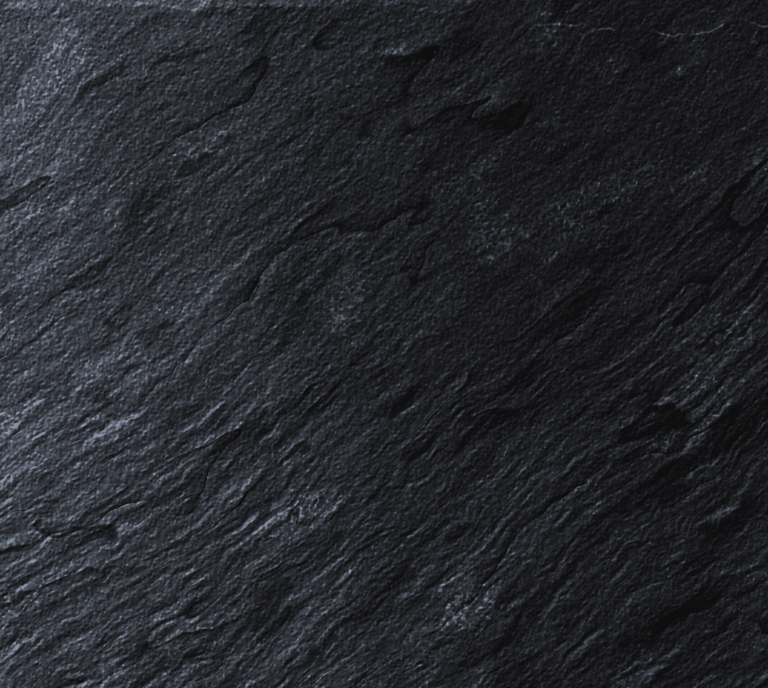
Give the GLSL for this texture, as a WebGL 1 fragment shader.

```glsl
precision highp float;
// Dark blue-grey slate: diagonal cleavage streaks, cracked ledges and fine grain, lit from the left.
uniform vec2 u_resolution;

float hash(vec2 p) {
  vec3 q = fract(p.xyx * 0.1031);
  q += dot(q, q.yzx + 33.33);
  return fract((q.x + q.y) * q.z);
}

float noise(vec2 p) {
  vec2 i = floor(p), f = fract(p);
  f = f * f * (3.0 - 2.0 * f);
  return mix(mix(hash(i), hash(i + vec2(1.0, 0.0)), f.x),
             mix(hash(i + vec2(0.0, 1.0)), hash(i + 1.0), f.x), f.y);
}

float fbm(vec2 p) {
  float sum = 0.0, amp = 0.5;
  for (int i = 0; i < 4; i++) {
    sum += amp * noise(p);
    p = p * 2.03 + 19.7;
    amp *= 0.5;
  }
  return sum / 0.9375;
}

// Warped stone coordinates: x runs along the cleavage, y across it
vec2 cleave(vec2 p) {
  vec2 bend = vec2(fbm(p * 3.0 + 5.0), fbm(p * 3.0 + 41.0)) - 0.5;
  vec2 chip = vec2(noise(p * 55.0 + 7.0), noise(p * 55.0 + 83.0)) - 0.5;
  vec2 w = p + 0.10 * bend + 0.006 * chip;
  return vec2(0.77 * w.x + 0.64 * w.y, -0.64 * w.x + 0.77 * w.y) + 30.0;
}

float relief(vec2 p, float streaky) {
  vec2 s = cleave(p);
  float h = 0.011 * fbm(s * vec2(5.0, 14.0));
  h += streaky * 0.0070 * fbm(s * vec2(11.0, 52.0) + 13.0);
  h += streaky * 0.0026 * noise(s * vec2(34.0, 140.0));
  vec2 g = vec2(p.x + 0.4 * p.y, p.y - 0.4 * p.x) + 9.0;
  h += 0.0012 * noise(g * 130.0) + 0.0018 * noise(g * 250.0 + 3.0);
  return h;
}

// Broken contours of stretched noise: x is a crack with one crisp side, y its pale lip
vec2 cracks(vec2 s) {
  vec2 found = vec2(0.0);
  for (int i = 0; i < 3; i++) {
    float k = float(i);
    float d = fbm(s * vec2(1.5, 5.2 + k) + 23.0 * k) - 0.5;
    float gate = smoothstep(0.55, 0.72, noise(s * vec2(4.0, 9.0) + 31.0 * k));
    float side = smoothstep(-0.004, 0.004, d);
    float line = side * exp(-max(d, 0.0) / 0.013);
    float lip = (1.0 - side) * exp(min(d, 0.0) / 0.022);
    found = max(found, gate * vec2(line, lip));
  }
  return found;
}

// Hairline creases along the cleavage
float creases(vec2 s) {
  float d = abs(fbm(s * vec2(5.0, 24.0) + 91.0) - 0.5);
  float gate = smoothstep(0.50, 0.72, noise(s * vec2(8.0, 17.0) + 12.0));
  return gate * (1.0 - smoothstep(0.004, 0.026, d));
}

void main() {
  vec2 p = gl_FragCoord.xy / u_resolution.y;
  float across = gl_FragCoord.x / u_resolution.x;
  vec2 s = cleave(p);

  // Broad light: brighter left edge, darkest at the upper right
  float tone = mix(-1.50, -2.22, smoothstep(-0.05, 0.85, across));
  tone += 0.20 * exp(-across * 9.0) * smoothstep(0.1, 0.4, p.y);
  vec2 shade = p - vec2(0.92, 0.72);
  tone -= 0.25 * exp(-7.0 * dot(shade, shade));
  tone += 0.45 * (fbm(p * 4.0 + 60.0) - 0.5);

  // Slope toward the light, with streaks strongest in the lower half
  float streaky = mix(1.2, 0.5, smoothstep(0.3, 0.75, p.y + 0.6 * (fbm(p * 4.0 + 2.0) - 0.5)));
  vec2 toLight = vec2(-0.64, 0.77);
  float slope = (relief(p, streaky) - relief(p + 0.0018 * toLight, streaky)) / 0.0018;
  tone += 1.05 * clamp(slope, -0.9, 0.9);

  // Crisp mineral glints, denser on pale scuffs
  float glint = pow(noise(p * 240.0 + 5.0), 3.0);
  float scuff = smoothstep(0.57, 0.74, fbm(s * vec2(8.0, 14.0) + 77.0));
  tone += (0.45 + 0.55 * scuff) * (glint - 0.2) + 0.28 * scuff;

  // Hairlines, short dark gashes and cracked ledges
  tone -= 0.50 * creases(s);
  tone -= 0.45 * smoothstep(0.30, 0.24, fbm(s * vec2(8.0, 36.0) + 51.0));
  vec2 crack = cracks(s);
  tone += 0.32 * crack.y - 1.05 * crack.x;

  // Chipped top edge and a thin broken mineral vein at the upper right
  float rim = 0.988 + 0.014 * (noise(vec2(p.x * 22.0, 4.0)) - 0.5);
  float chipped = smoothstep(rim - 0.002, rim + 0.002, p.y) * (1.0 - smoothstep(0.58, 0.65, across));
  tone += 0.6 * chipped * noise(p * vec2(30.0, 160.0));
  float veinY = 0.935 + 0.05 * fbm(vec2(p.x * 13.0, 8.0));
  float vein = 1.0 - smoothstep(0.0005, 0.0028, abs(p.y - veinY));
  vein *= smoothstep(0.66, 0.74, across) * smoothstep(0.3, 0.55, noise(vec2(p.x * 34.0, 2.0)));
  tone += 0.9 * vein;

  float value = clamp(exp(tone) + 0.010, 0.055, 0.56);
  vec3 slate = value * mix(vec3(0.98, 0.99, 1.08), vec3(0.94, 1.0, 1.13), smoothstep(0.07, 0.19, value));

  // Rare rust specks
  vec2 cell = floor(p * 45.0);
  vec2 center = 0.3 + 0.4 * vec2(hash(cell + 11.0), hash(cell + 57.0));
  float speck = 1.0 - smoothstep(0.03, 0.09, length(fract(p * 45.0) - center));
  speck *= step(0.985, hash(cell + 3.0));
  gl_FragColor = vec4(mix(slate, vec3(0.36, 0.21, 0.14), 0.7 * speck), 1.0);
}
```
